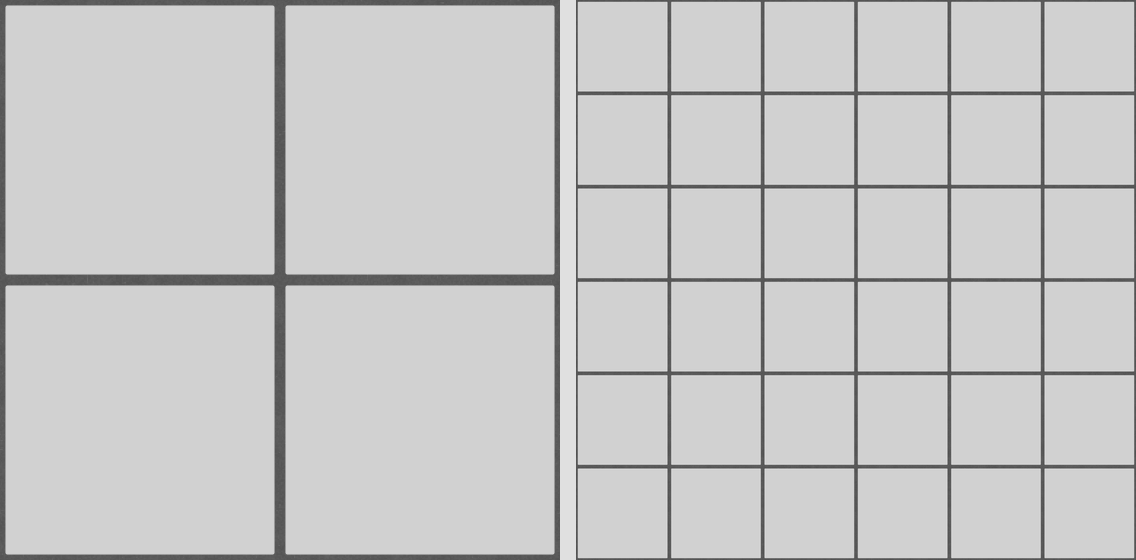
Left: one tile. Right: repeated 3 by 3.
Write a WebGL 2 fragment shader that draws this pattern.

```glsl
#version 300 es
precision highp float;

#define TILES 2.0
#define GROUT_WIDTH 0.0195
#define CORNER_RADIUS 0.004
#define TILE_COLOR vec3(0.82)
#define GROUT_COLOR vec3(0.35)
#define GRAIN_CELLS 384.0
#define GRAIN_AMOUNT 0.035
#define MOTTLE_CELLS 48.0
#define MOTTLE_AMOUNT 0.025
#define SPECK_AMOUNT 0.05

uniform vec2 u_resolution;
out vec4 fragColor;

// Integer hash of a lattice point, from 0 to 1
float hash(vec2 cell) {
    uvec2 q = uvec2(cell) * uvec2(1597334673u, 3812015801u);
    uint n = (q.x ^ q.y) * 1597334673u;
    n = (n ^ (n >> 15u)) * 2246822519u;
    n ^= n >> 13u;
    return float(n >> 8u) / 16777216.0;
}

// Value noise that wraps after a whole number of cells
float wrappedNoise(vec2 uv, float cells) {
    vec2 p = uv * cells;
    vec2 cell = floor(p);
    vec2 f = fract(p);
    f = f * f * (3.0 - 2.0 * f);
    vec2 lo = mod(cell, cells);
    vec2 hi = mod(cell + 1.0, cells);
    float bottom = mix(hash(lo), hash(vec2(hi.x, lo.y)), f.x);
    float top = mix(hash(vec2(lo.x, hi.y)), hash(hi), f.x);
    return mix(bottom, top, f.y);
}

// Signed distance to a rounded square centred on the origin
float roundedSquare(vec2 p, float halfSize, float radius) {
    vec2 d = abs(p) - halfSize + radius;
    return length(max(d, 0.0)) + min(max(d.x, d.y), 0.0) - radius;
}

// Fine grain, soft mottling and sparse pale specks
vec3 groutColor(vec2 uv) {
    float grain = wrappedNoise(uv, GRAIN_CELLS);
    float mottle = wrappedNoise(uv, MOTTLE_CELLS);
    float speck = smoothstep(0.88, 1.0, wrappedNoise(uv + 0.37, GRAIN_CELLS * 0.5));
    float shade = (grain - 0.5) * GRAIN_AMOUNT
                + (mottle - 0.5) * MOTTLE_AMOUNT
                + speck * SPECK_AMOUNT;
    return GROUT_COLOR + shade;
}

void main() {
    vec2 uv = gl_FragCoord.xy / u_resolution;
    float pixel = 1.0 / min(u_resolution.x, u_resolution.y);

    // Each tile is centred in its cell, with half a joint on every side
    vec2 local = (fract(uv * TILES) - 0.5) / TILES;
    float halfTile = 0.5 * (1.0 / TILES - GROUT_WIDTH);
    float dist = roundedSquare(local, halfTile, CORNER_RADIUS);

    float tileMask = clamp(0.5 - dist / pixel, 0.0, 1.0);
    fragColor = vec4(mix(groutColor(uv), TILE_COLOR, tileMask), 1.0);
}
```
